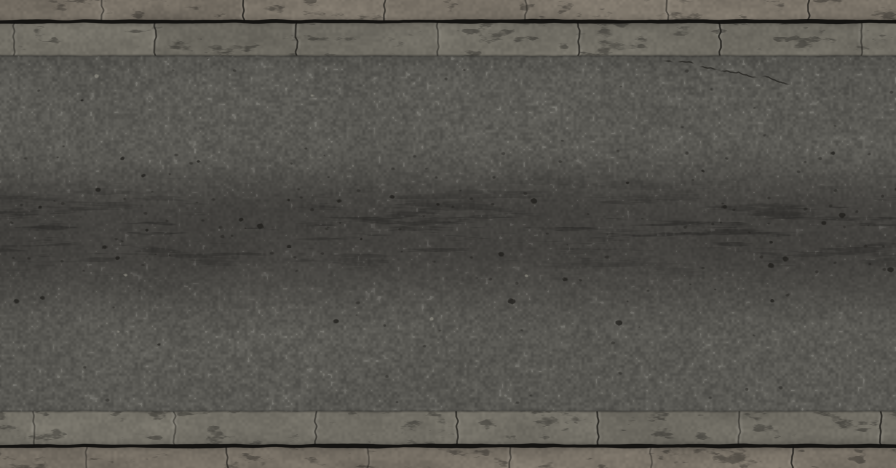
Write a Shadertoy shader that draws this texture.

```glsl
const vec3 ASPHALT_LIGHT = vec3(0.350, 0.346, 0.326);
const vec3 ASPHALT_WORN = vec3(0.262, 0.256, 0.243);
const vec3 KERB = vec3(0.440, 0.428, 0.392);
const vec3 PAVING = vec3(0.470, 0.442, 0.400);
const vec3 GAP = vec3(0.065, 0.062, 0.055);
const float ROAD_LOW = 0.121;
const float ROAD_HIGH = 0.881;
const float GAP_LOW = 0.047;
const float GAP_HIGH = 0.954;
const float GAP_HALF = 0.0032;
const float SLAB_LENGTH = 0.3017;
// Joint offsets: lower paving, lower kerb, upper kerb, upper paving
const vec4 JOINT_OFFSET = vec4(0.184, 0.0714, 0.030, 0.219);
const float GRAIN_SCALE = 175.0;
const float GRAIN_AMOUNT = 0.17;
const vec2 CRACK_START = vec2(1.415, 0.877);
const vec2 CRACK_END = vec2(1.700, 0.818);

float hash(vec2 p) {
    vec3 q = fract(p.xyx * vec3(0.1031, 0.1030, 0.0973));
    q += dot(q, q.yzx + 33.33);
    return fract((q.x + q.y) * q.z);
}

float noise(vec2 p) {
    vec2 i = floor(p), f = fract(p);
    f = f * f * (3.0 - 2.0 * f);
    return mix(mix(hash(i), hash(i + vec2(1, 0)), f.x),
               mix(hash(i + vec2(0, 1)), hash(i + vec2(1, 1)), f.x), f.y);
}

float fbm(vec2 p) {
    float sum = 0.0, amp = 0.5;
    for (int i = 0; i < 4; i++) {
        sum += amp * noise(p);
        p = p * 2.03 + 17.1;
        amp *= 0.5;
    }
    return sum / 0.9375;
}

float line(float d, float halfWidth, float px) {
    return 1.0 - smoothstep(halfWidth - 0.5 * px, halfWidth + px, abs(d));
}

// Coverage of randomly placed, slightly ragged spots
float spots(vec2 p, float cell, float density, float size, float seed, float px) {
    vec2 home = floor(p / cell);
    float cover = 0.0;
    for (int j = -1; j <= 1; j++)
    for (int i = -1; i <= 1; i++) {
        vec2 id = home + vec2(i, j);
        vec2 centre = (id + vec2(hash(id + seed), hash(id + seed + 41.0))) * cell;
        float radius = size * mix(0.4, 1.0, hash(id + seed + 73.0));
        float d = length((p - centre) * vec2(0.85, 1.1)) + 0.002 * (noise(p * 220.0) - 0.5);
        float present = step(hash(id + seed + 97.0), density);
        cover = max(cover, present * (1.0 - smoothstep(radius - px, radius + px, d)));
    }
    return cover;
}

float crack(vec2 p, float px) {
    vec2 along = CRACK_END - CRACK_START;
    float t = (p.x - CRACK_START.x) / along.x;
    float path = CRACK_START.y + along.y * t + 0.022 * (fbm(vec2(p.x * 28.0, 3.0)) - 0.5);
    float span = smoothstep(0.0, 0.05, t) * (1.0 - smoothstep(0.9, 1.0, t));
    return span * line(p.y - path, 0.001, px) * smoothstep(0.25, 0.6, noise(p * 45.0));
}

vec3 road(vec2 p, float px) {
    // Worn central band between the lighter lanes
    float y = p.y + 0.05 * (fbm(p * vec2(2.5, 6.0)) - 0.5);
    float worn = smoothstep(0.27, 0.47, y) * (1.0 - smoothstep(0.54, 0.70, y));
    float core = exp(-pow((p.y - 0.51) / 0.085, 2.0));
    vec3 col = mix(ASPHALT_LIGHT, ASPHALT_WORN, worn);
    col *= 0.95 + 0.10 * fbm(p * 5.0 + 8.0);
    col *= 1.0 - 0.08 * smoothstep(0.83, ROAD_HIGH, p.y);

    // Stone grain and horizontal wear streaks
    float grain = 0.6 * noise(p * GRAIN_SCALE) + 0.4 * noise(p * GRAIN_SCALE * 0.55 + 31.0);
    col *= 1.0 + GRAIN_AMOUNT * mix(2.0, 1.4, worn) * (grain - 0.5);
    col += 0.06 * smoothstep(0.76, 0.95, grain);
    float streak = fbm(p * vec2(9.0, 90.0) + 5.0);
    col *= 1.0 - 0.24 * core * smoothstep(0.52, 0.75, streak);

    // Oil marks, pale chips and the crack
    float density = 0.06 + 0.34 * exp(-pow((p.y - 0.53) / 0.13, 2.0));
    float oil = spots(p, 0.075, density, 0.0065, 11.0, px);
    oil = max(oil, 0.6 * spots(p, 0.032, density * 0.6, 0.0035, 29.0, px));
    col = mix(col, GAP * 1.7, 0.72 * oil);
    col = mix(col, vec3(0.56, 0.55, 0.51), 0.7 * spots(p, 0.16, 0.09, 0.0045, 53.0, px));
    return mix(col, GAP * 1.8, 0.65 * crack(p, px));
}

vec3 slabs(vec2 p, vec3 tint, float offset, float row, float px) {
    float s = (p.x - offset) / SLAB_LENGTH;
    float wobble = 0.005 * (noise(vec2(p.y * 90.0, floor(s + 0.5) + row * 9.0)) - 0.5);
    float joint = (fract(s + 0.5) - 0.5) * SLAB_LENGTH + wobble;
    float slabTone = hash(vec2(floor(s), row * 7.0 + 2.0));
    float jointTone = hash(vec2(floor(s + 0.5), row * 5.0 + 3.0));
    vec3 col = tint * (0.95 + 0.09 * slabTone);
    col *= 0.88 + 0.24 * fbm(p * vec2(9.0, 24.0) + row * 13.0);
    col *= 0.95 + 0.10 * noise(p * 150.0);
    col *= 1.0 - 0.28 * smoothstep(0.64, 0.80, fbm(p * vec2(24.0, 60.0) + row * 3.0));
    col += 0.05 * line(joint, 0.006, 0.004) * noise(p * 85.0);
    return mix(col, GAP * 1.6, mix(0.35, 0.85, jointTone) * line(joint, 0.0013, px));
}

void mainImage(out vec4 fragColor, in vec2 fragCoord) {
    vec2 p = fragCoord / iResolution.y;
    float px = 1.0 / iResolution.y;
    float ragged = 0.003 * (fbm(vec2(p.x * 22.0, 1.0)) - 0.5);
    float upper = step(0.5, p.y);
    float gapDistance = p.y - mix(GAP_LOW, GAP_HIGH, upper) + ragged;
    float outside = gapDistance * mix(-1.0, 1.0, upper);

    // Kerb and outer paving rows
    vec3 kerb = slabs(p, KERB, mix(JOINT_OFFSET.y, JOINT_OFFSET.z, upper), 1.0 + upper, px);
    vec3 paving = slabs(p, PAVING, mix(JOINT_OFFSET.x, JOINT_OFFSET.w, upper), 4.0 + upper, px);
    vec3 col = mix(kerb, paving, smoothstep(-px, px, outside));

    // Road surface with a soft dark seam against the kerb
    float edge = min(p.y - ROAD_LOW, ROAD_HIGH - p.y) + ragged * 0.7;
    col = mix(col, road(p, px), smoothstep(-px, px, edge));
    col *= 1.0 - 0.22 * line(edge, 0.001, 2.0 * px);

    // Deep gap behind the kerb
    col *= 1.0 - 0.35 * exp(-abs(gapDistance) / 0.005);
    float gapWidth = GAP_HALF * (0.75 + 0.6 * noise(vec2(p.x * 14.0, upper * 6.0)));
    col = mix(col, GAP, 0.95 * line(gapDistance, gapWidth, px));
    fragColor = vec4(col, 1.0);
}
```
